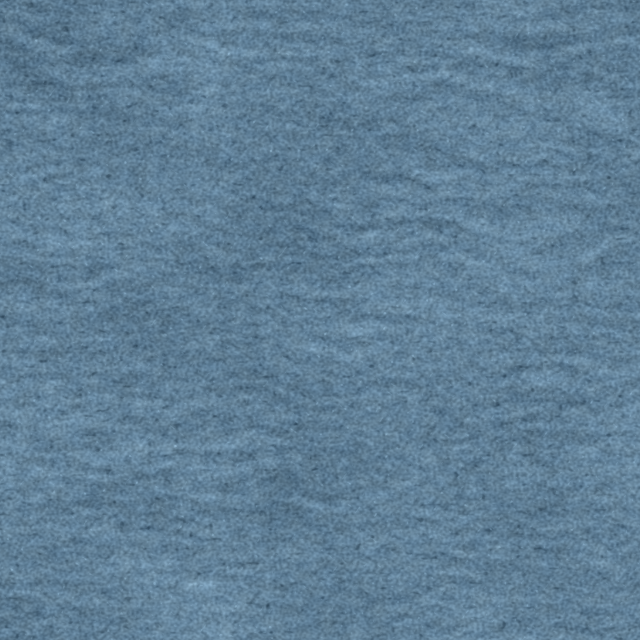
Give the GLSL for this texture, as a WebGL 2 fragment shader.

```glsl
#version 300 es
precision highp float;
// Blue-grey felted paper: faint horizontal ripples, soft blotches and fine fibrous grain.

#define BASE_COLOR vec3(0.379, 0.501, 0.591)
#define TONE_TINT vec3(0.89, 1.0, 1.06)
#define BLOTCH_AMOUNT 0.034
#define RIPPLE_AMOUNT 0.056
#define RIPPLE_SCALE vec2(8.0, 41.0)
#define MOTTLE_AMOUNT 0.054
#define MOTTLE_SCALE vec2(44.0, 88.0)
#define GRAIN_AMOUNT 0.076
#define GRAIN_SCALE 172.0
#define PIT_AMOUNT 0.085
#define GLINT_AMOUNT 0.105
#define HUE_DRIFT 0.012

uniform vec2 u_resolution;
out vec4 outColor;

// Integer hash of a lattice cell, returned as a unit gradient.
vec2 cellGradient(vec2 cell) {
    uvec2 q = uvec2(ivec2(cell) + 32768);
    uint h = q.x * 1597334677u ^ q.y * 3812015801u;
    h = (h ^ (h >> 15)) * 2246822519u;
    h = (h ^ (h >> 13)) * 3266489917u;
    h ^= h >> 16;
    float angle = float(h & 65535u) / 65536.0 * 6.28319;
    return vec2(cos(angle), sin(angle));
}

// Gradient noise, roughly -1 to 1.
float gradientNoise(vec2 p) {
    vec2 cell = floor(p);
    vec2 f = p - cell;
    vec2 w = f * f * f * (f * (f * 6.0 - 15.0) + 10.0);
    vec2 e = vec2(1.0, 0.0);
    float a = dot(cellGradient(cell), f);
    float b = dot(cellGradient(cell + e.xy), f - e.xy);
    float c = dot(cellGradient(cell + e.yx), f - e.yx);
    float d = dot(cellGradient(cell + e.xx), f - e.xx);
    return 1.4 * mix(mix(a, b, w.x), mix(c, d, w.x), w.y);
}

// Octaves, each turned slightly so that the lattices do not line up.
float fractalNoise(vec2 p, int octaves) {
    float sum = 0.0;
    float weight = 1.0;
    for (int i = 0; i < octaves; i++) {
        sum += weight * gradientNoise(p);
        p = mat2(0.96, 0.28, -0.28, 0.96) * p * 2.03 + 17.3;
        weight *= 0.5;
    }
    return sum;
}

// Long shallow folds, lit from above: bright crest over a darker trough.
float ripples(vec2 uv) {
    vec2 p = uv * RIPPLE_SCALE;
    p.y += 0.9 * gradientNoise(uv * vec2(7.0, 10.0) + 3.7);
    p.y += 0.3 * gradientNoise(uv * vec2(26.0, 30.0) + 8.1);
    float relief = gradientNoise(p) - 0.6 * gradientNoise(p + vec2(0.1, 0.5));
    relief += 0.6 * gradientNoise(p * vec2(2.1, 1.7) + 41.0);
    float strength = 0.9 + 0.6 * gradientNoise(uv * vec2(4.0, 6.0) + 21.0);
    return relief * strength;
}

void main() {
    vec2 uv = gl_FragCoord.xy / u_resolution.y;

    // Broad uneven dye
    float tone = BLOTCH_AMOUNT * fractalNoise(uv * vec2(3.0, 4.5) + 5.2, 3);

    // Folds and flattened fibre clumps
    tone += RIPPLE_AMOUNT * ripples(uv);
    float mottle = fractalNoise(uv * MOTTLE_SCALE + 63.0, 2);
    tone += MOTTLE_AMOUNT * mottle;

    // Fine grain
    vec2 grainPoint = mat2(0.8, 0.6, -0.6, 0.8) * uv * GRAIN_SCALE;
    float grain = gradientNoise(grainPoint + 11.5);
    grain += 0.6 * gradientNoise(uv * GRAIN_SCALE * vec2(1.1, 1.4) + 90.3);
    tone += GRAIN_AMOUNT * grain;

    // Sparse dark pits, gathered where the clumps are dark, and tiny pale glints
    float pitField = gradientNoise(uv * vec2(92.0, 130.0) + 140.0) - 0.35 * mottle;
    tone -= PIT_AMOUNT * smoothstep(0.35, 0.95, pitField);
    float glintField = gradientNoise(grainPoint * 0.85 + 210.0);
    tone += GLINT_AMOUNT * smoothstep(0.48, 0.95, glintField);

    // Slight warm and cool drift
    float drift = HUE_DRIFT * gradientNoise(uv * vec2(38.0, 55.0) + 300.0);
    vec3 color = BASE_COLOR + tone * TONE_TINT + drift * vec3(-0.7, 0.0, 1.0);

    outColor = vec4(clamp(color, 0.0, 1.0), 1.0);
}
```
